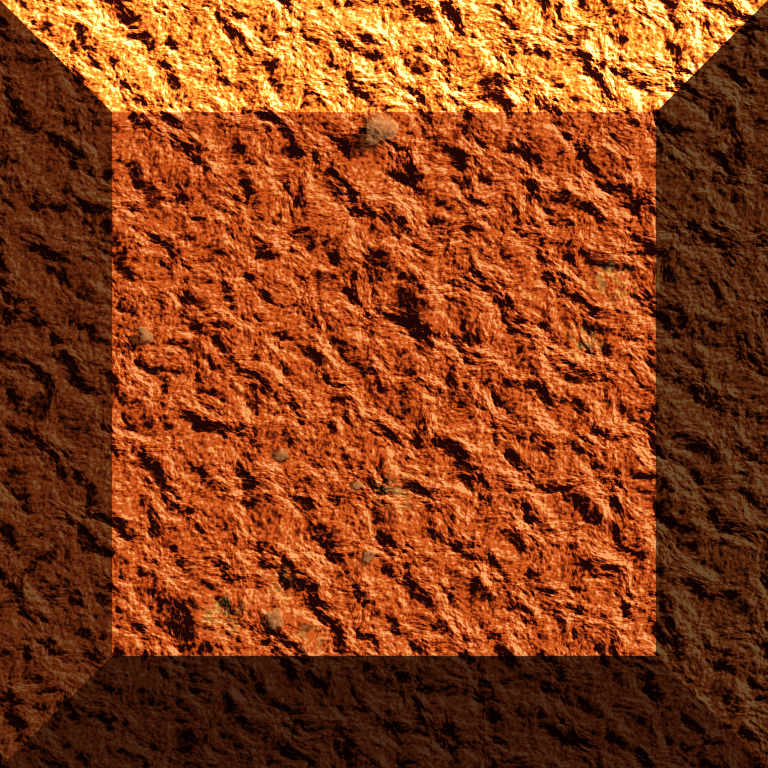
Write a WebGL 2 fragment shader that draws this texture.

```glsl
#version 300 es
precision highp float;
uniform vec2 u_resolution;
out vec4 fragColor;

const float BEVEL = 0.146;
const vec2 LIGHT = vec2(0.77, 0.64);
const float SLOPE_STEP = 0.0018;
const float RELIEF = 0.16;
const float MID_TONE = 0.58;
const float GRAIN = 0.26;
const float CLOD_FREQUENCY = 27.0;
const float SHADOW_RISE = 0.95;
const float SHADOW_DEPTH = 0.36;
const vec3 TOP_TINT = vec3(1.65, 2.05, 2.1);
const vec3 LEFT_TINT = vec3(0.48, 0.46, 0.43);
const vec3 RIGHT_TINT = vec3(0.43, 0.45, 0.43);
const vec3 BOTTOM_TINT = vec3(0.29, 0.25, 0.22);
const vec3 DEEP_SOIL = vec3(0.12, 0.02, 0.01);
const vec3 DARK_SOIL = vec3(0.44, 0.14, 0.04);
const vec3 RED_SOIL = vec3(0.82, 0.34, 0.11);
const vec3 PALE_SOIL = vec3(0.98, 0.66, 0.39);
const vec3 LICHEN = vec3(0.70, 0.52, 0.26);
const vec3 PEBBLE = vec3(0.90, 0.57, 0.33);

// Hollows and pale spots: centre, radius
const vec3 PITS[14] = vec3[14](
    vec3(0.530, 0.600, 0.029), vec3(0.548, 0.555, 0.017), vec3(0.485, 0.655, 0.020),
    vec3(0.235, 0.195, 0.030), vec3(0.200, 0.745, 0.017), vec3(0.460, 0.808, 0.019),
    vec3(0.323, 0.400, 0.011), vec3(0.365, 0.715, 0.010), vec3(0.630, 0.770, 0.012),
    vec3(0.955, 0.790, 0.021), vec3(0.640, 0.885, 0.020), vec3(0.755, 0.955, 0.014),
    vec3(0.050, 0.470, 0.018), vec3(0.245, 0.030, 0.020));
const vec3 PATCHES[6] = vec3[6](
    vec3(0.515, 0.360, 0.032), vec3(0.800, 0.635, 0.034), vec3(0.365, 0.240, 0.026),
    vec3(0.290, 0.200, 0.032), vec3(0.760, 0.550, 0.030), vec3(0.405, 0.170, 0.024));
const vec3 STONES[6] = vec3[6](
    vec3(0.187, 0.560, 0.010), vec3(0.360, 0.195, 0.014), vec3(0.497, 0.832, 0.022),
    vec3(0.478, 0.275, 0.010), vec3(0.368, 0.413, 0.009), vec3(0.468, 0.372, 0.007));

vec2 gradientAt(vec2 cell) {
    vec3 a = fract(cell.xyx * vec3(0.1031, 0.1030, 0.0973));
    a += dot(a, a.yzx + 33.33);
    float angle = 6.2832 * fract((a.x + a.y) * a.z);
    return vec2(cos(angle), sin(angle));
}

float gradientNoise(vec2 p) {
    vec2 i = floor(p), f = p - i;
    vec2 w = f * f * f * (f * (f * 6.0 - 15.0) + 10.0);
    vec2 e = vec2(1, 0);
    float low = mix(dot(gradientAt(i), f), dot(gradientAt(i + e), f - e), w.x);
    float high = mix(dot(gradientAt(i + e.yx), f - e.yx), dot(gradientAt(i + 1.0), f - 1.0), w.x);
    return low + (high - low) * w.y;
}

float segment(vec2 p, vec2 a, vec2 b) {
    vec2 d = b - a;
    return length(p - a - d * clamp(dot(p - a, d) / dot(d, d), 0.0, 1.0));
}

vec2 ragged(vec2 p) {
    vec2 coarse = vec2(gradientNoise(p * 34.0), gradientNoise(p * 34.0 + 71.0));
    vec2 fine = vec2(gradientNoise(p * 95.0), gradientNoise(p * 95.0 + 31.0));
    return p + 0.012 * coarse + 0.006 * fine;
}

// Depth of the large hollows and the long cracks
float hollows(vec2 p) {
    vec2 r = ragged(p);
    float depth = 0.0;
    for (int i = 0; i < 14; i++) {
        vec2 d = (r - PITS[i].xy) * vec2(1.1, 0.9);
        depth = max(depth, smoothstep(1.2, 0.4, length(d) / PITS[i].z));
    }
    float crack = min(segment(r, vec2(0.236, 0.61), vec2(0.262, 0.54)),
                      segment(r, vec2(0.262, 0.54), vec2(0.338, 0.466)));
    float groove = segment(r, vec2(0.515, 0.76), vec2(0.615, 0.84));
    float gash = segment(r, vec2(0.01, 0.22), vec2(0.065, 0.28));
    depth = max(depth, 0.8 * smoothstep(0.008, 0.002, min(crack, gash)));
    return max(depth, 0.4 * smoothstep(0.009, 0.002, groove));
}

// Clods stretched down to the right, with rounder grains on top
float soilHeight(vec2 p, int octaves) {
    vec2 q = vec2(p.x - p.y, p.x + p.y) * 0.7071;
    q += 0.014 * vec2(gradientNoise(p * 19.0), gradientNoise(p * 19.0 + 40.0));
    q.x *= 0.68;
    float height = 0.0, frequency = CLOD_FREQUENCY;
    for (int i = 0; i < octaves; i++) {
        height += gradientNoise(q * frequency + float(i) * 19.7) / frequency;
        q = mat2(0.96, 0.28, -0.28, 0.96) * q;
        if (i == 0) q.x *= 1.4;
        frequency *= 1.9;
    }
    return height;
}

float castShadow(vec2 p) {
    float base = soilHeight(p, 4), rise = 0.0;
    for (int i = 1; i <= 4; i++) {
        float reach = 0.003 * float(i);
        rise = max(rise, soilHeight(p + LIGHT * reach, 4) - base - reach * SHADOW_RISE);
    }
    return smoothstep(0.0, 0.007, rise);
}

vec3 soilColour(float tone) {
    vec3 c = mix(DEEP_SOIL, DARK_SOIL, smoothstep(0.0, 0.35, tone));
    c = mix(c, RED_SOIL, smoothstep(0.3, 0.68, tone));
    return mix(c, PALE_SOIL, smoothstep(0.66, 1.08, tone));
}

// Four mitred sides around a flat centre
vec3 bevelTint(vec2 p, float aa) {
    vec2 c = p - 0.5;
    vec3 side = mix(LEFT_TINT, RIGHT_TINT, step(0.0, c.x));
    vec3 upright = mix(BOTTOM_TINT, TOP_TINT, step(0.0, c.y));
    side = mix(side, upright, smoothstep(-aa, aa, abs(c.y) - abs(c.x)));
    float edge = max(abs(c.x), abs(c.y)) - (0.5 - BEVEL);
    return mix(vec3(1), side, smoothstep(-aa, aa, edge));
}

void main() {
    vec2 p = gl_FragCoord.xy / u_resolution;
    float aa = 0.8 / min(u_resolution.x, u_resolution.y);

    // Relief lit from the upper right
    float slope = (soilHeight(p, 5) - soilHeight(p + LIGHT * SLOPE_STEP, 5)) / SLOPE_STEP;
    float depth = hollows(p);
    float rim = depth - hollows(p + LIGHT * 0.006);
    float roughness = RELIEF * mix(0.85, 1.15, p.x);
    float tone = MID_TONE + roughness * slope + 0.05 * gradientNoise(p * 5.0);
    tone -= SHADOW_DEPTH * castShadow(p) + 0.42 * depth + 0.15 * rim;
    tone += GRAIN * (gradientNoise(p * 170.0) + gradientNoise(p.yx * 233.0 + 9.0));
    vec3 colour = soilColour(tone);

    // Dry lichen and loose stones
    vec2 r = ragged(p);
    float flecks = smoothstep(-0.2, 0.35, gradientNoise(p * 90.0));
    for (int i = 0; i < 6; i++) {
        float patchMask = smoothstep(1.2, 0.3, length(r - PATCHES[i].xy) / PATCHES[i].z);
        colour = mix(colour, LICHEN * (0.35 + tone), 0.75 * patchMask * flecks);
        vec2 d = (r - STONES[i].xy) / STONES[i].z;
        float stone = smoothstep(1.0, 0.75, length(d));
        float lit = 0.84 + 0.25 * dot(d, LIGHT) + 0.4 * (tone - MID_TONE);
        colour *= 1.0 - 0.5 * smoothstep(1.3, 0.7, length(d + LIGHT * 0.5));
        colour = mix(colour, PEBBLE * lit, stone * 0.8);
    }

    fragColor = vec4(clamp(colour * bevelTint(p, aa), 0.0, 1.0), 1.0);
}
```
